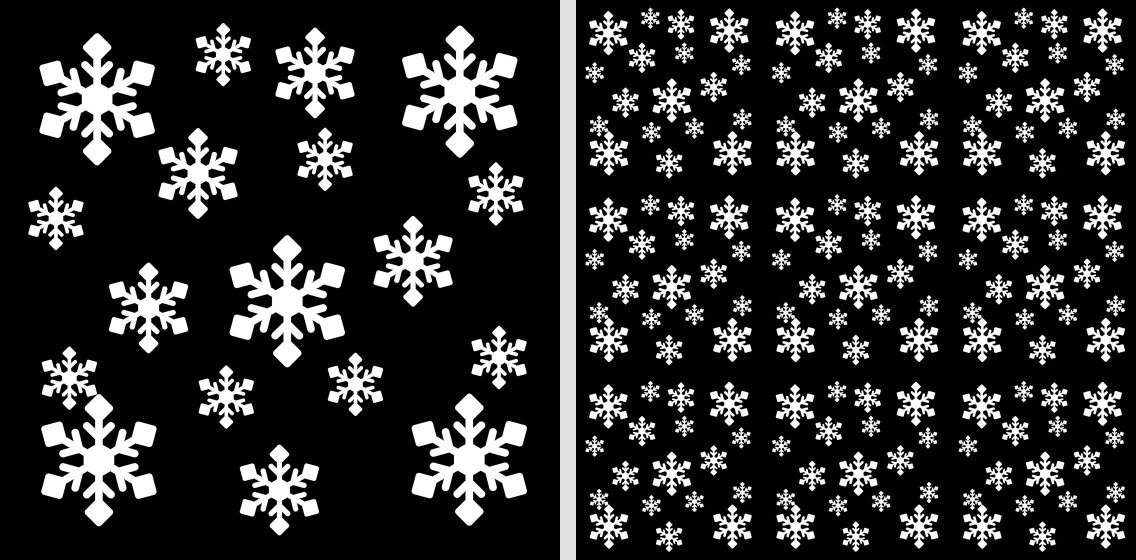
Left, the tile; right, the same tile 3 across and 3 down.
Reproduce this pattern procedurally as a WebGL 1 fragment shader.

```glsl
precision highp float;
uniform vec2 u_resolution;

const vec3 NIGHT = vec3(0.0);
const vec3 SNOW = vec3(1.0);
const float EDGE_PIXELS = 0.7;    // half width of the smoothed edge

// Flake radius, centre to tip, in canvas units
const float LARGE = 0.118;
const float MEDIUM = 0.081;
const float SMALL = 0.0565;

// Ring radii of the layout, in canvas units
const float LARGE_RING = 0.460;
const vec2 MEDIUM_RING = vec2(0.240, 0.375);
const vec2 SMALL_RING = vec2(0.230, 0.415);
const vec2 HEART = vec2(0.013, -0.038);    // the large flake in the middle

// Flake proportions, relative to its radius
const float CORE = 0.232;
const float STROKE = 0.058;
const float GEM_CENTRE = 0.785;
const float GEM_SIZE = 0.165;
const float GEM_ROUNDING = 0.050;
const vec2 TWIG_ROOT = vec2(0.0, 0.340);
const vec2 TWIG_TIP = vec2(0.183, 0.520);

const float SECTOR = radians(60.0);

float segment(vec2 p, vec2 a, vec2 b) {
  vec2 along = b - a;
  vec2 offset = p - a;
  return length(offset - along * clamp(dot(offset, along) / dot(along, along), 0.0, 1.0));
}

// Signed distance to a snowflake of radius 1, folded into half an arm
float snowflake(vec2 p) {
  float angle = abs(mod(atan(p.x, p.y) + 0.5 * SECTOR, SECTOR) - 0.5 * SECTOR);
  vec2 q = length(p) * vec2(sin(angle), cos(angle));

  float core = dot(q, vec2(sin(0.5 * SECTOR), cos(0.5 * SECTOR))) - CORE;
  float stem = segment(q, vec2(0.0), vec2(0.0, GEM_CENTRE));
  float twig = segment(q, TWIG_ROOT, TWIG_TIP);

  // Rounded square standing on its corner
  vec2 g = q - vec2(0.0, GEM_CENTRE);
  g = abs(vec2(g.x + g.y, g.x - g.y)) * sqrt(0.5) - GEM_SIZE * sqrt(0.5);
  float gem = length(max(g, 0.0)) + min(max(g.x, g.y), 0.0) - GEM_ROUNDING;

  return min(min(core, gem), min(stem, twig) - STROKE);
}

// Distance to a flake whose offset wraps around the canvas
float flakeAt(vec2 p, vec2 centre, float size) {
  return size * snowflake((fract(p - centre + 0.5) - 0.5) / size);
}

vec2 polar(float degrees, float radius) {
  float a = radians(degrees);
  return radius * vec2(cos(a), sin(a));
}

// Four flakes near the corners and one in the middle
vec2 largeCentre(float i) {
  float wobble = sin(i * 2.3 + 1.0);
  vec2 corner = polar(45.5 + 90.0 * i + wobble, LARGE_RING + 0.006 * wobble);
  return i < 3.5 ? corner : HEART;
}

// Uneven ring, pushed outward where its angle runs ahead
vec2 mediumCentre(float i) {
  float wobble = sin(radians(110.0) * i);
  float radius = mix(MEDIUM_RING.x, MEDIUM_RING.y, step(0.5, wobble));
  return polar(8.0 + 63.0 * i + 10.0 * wobble, radius);
}

// Uneven ring, pulled inward at slow intervals
vec2 smallCentre(float i) {
  float wobble = sin(radians(130.0) * i + radians(20.0));
  float inward = step(0.5, cos(radians(80.0) * (i - 1.0)));
  float radius = mix(SMALL_RING.y, SMALL_RING.x, inward);
  return polar(19.0 + 46.5 * i + 8.0 * wobble, radius);
}

void main() {
  vec2 p = gl_FragCoord.xy / u_resolution - 0.5;

  float d = 1.0;
  for (int k = 0; k < 8; k++) {
    float i = float(k);
    d = min(d, flakeAt(p, smallCentre(i), SMALL));
    if (k < 5) {
      d = min(d, flakeAt(p, mediumCentre(i), MEDIUM));
      d = min(d, flakeAt(p, largeCentre(i), LARGE));
    }
  }

  float edge = EDGE_PIXELS / min(u_resolution.x, u_resolution.y);
  gl_FragColor = vec4(mix(SNOW, NIGHT, smoothstep(-edge, edge, d)), 1.0);
}
```
